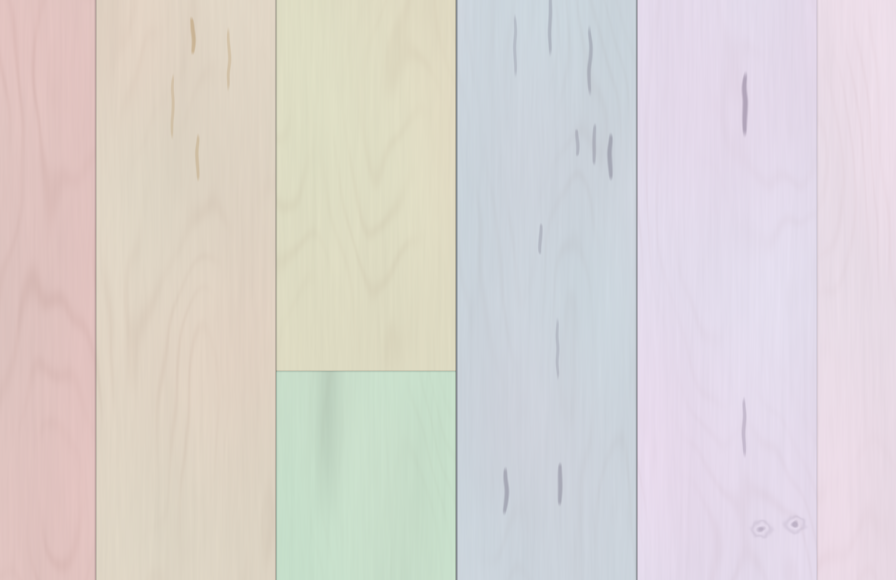
Give the GLSL for this texture, as a WebGL 2 fragment shader.

```glsl
#version 300 es
precision highp float;
// Pastel stained wooden planks, upright, with fine grain, mineral streaks and small knots.
uniform vec2 u_resolution;
out vec4 outColor;

#define PLANK_WIDTH 0.311
#define FIRST_SEAM 0.165
#define BUTT_JOINT 0.36
#define SEAM_HALF 0.0013
#define GRAIN 0.018
#define RINGS 0.040
#define BLOTCH 0.030
#define STREAK_DEPTH 0.85
#define MAX_STREAKS 10

const vec3 STAIN[7] = vec3[7](
  vec3(.875, .765, .75), vec3(.875, .832, .77), vec3(.872, .86, .765),
  vec3(.80, .828, .86), vec3(.893, .855, .92), vec3(.918, .862, .905),
  vec3(.785, .872, .795));
const float STREAKS[7] = float[7](0., 4., 1., 10., 2., 1., 0.);
const float RING_GAIN[7] = float[7](1.3, .8, .65, .5, .55, .6, .3);
const float SEAM_DARK[6] = float[6](.12, .17, .19, .36, .27, .07);

vec2 hash2(vec2 p) {
  vec3 q = fract(p.xyx * vec3(.1031, .1030, .0973));
  q += dot(q, q.yzx + 33.33);
  return fract((q.xx + q.yz) * q.zy);
}

float corner(vec2 cell, vec2 offset) {
  return dot(hash2(cell + 57.0) * 2.0 - 1.0, offset);
}

float gradientNoise(vec2 p) {
  vec2 i = floor(p), f = fract(p), e = vec2(1, 0);
  vec2 w = f * f * f * (f * (f * 6.0 - 15.0) + 10.0);
  return mix(mix(corner(i, f), corner(i + e, f - e), w.x),
             mix(corner(i + e.yx, f - e.yx), corner(i + 1.0, f - 1.0), w.x), w.y);
}

// Growth rings: thin contour lines of a tall, slowly bending field.
float growthRings(vec2 p, float seed) {
  vec2 q = p + seed * vec2(7.3, 3.1);
  float field = gradientNoise(q * vec2(7.0, 1.7)) * 7.0
              + gradientNoise(q * vec2(24.0, 7.0)) * 0.55 + p.x * 9.0;
  float line = pow(0.5 + 0.5 * sin(field * 6.2832), 5.0);
  return line * smoothstep(-0.25, 0.4, gradientNoise(q * vec2(9.0, 3.0) + 4.7));
}

// Fibres: fine vertical hairs at two scales.
float fibres(vec2 p) {
  return gradientNoise(p * vec2(130.0, 5.0)) + 0.7 * gradientNoise(p * vec2(260.0, 16.0));
}

// Mineral streaks: slender tapered marks scattered along one plank.
float mineralStreaks(vec2 local, float seed, float count) {
  float mark = 0.0;
  for (int i = 0; i < MAX_STREAKS; i++) {
    if (float(i) >= count) break;
    vec2 place = hash2(vec2(float(i) * 3.7 + 1.0, seed * 11.3 + 5.0));
    vec2 shape = hash2(vec2(float(i) * 5.1 + 9.0, seed * 4.7 + 2.0));
    vec2 d = local - vec2(mix(0.08, 0.27, place.x), mix(0.08, 0.97, place.y));
    d.x += 0.006 * gradientNoise(vec2(shape.x * 40.0, local.y * 22.0));
    float taper = 1.0 - pow(abs(d.y) / mix(0.022, 0.065, shape.x), 2.0);
    float halfWidth = mix(0.002, 0.0052, shape.y) * sqrt(max(taper, 0.0)) + 0.0004;
    float body = 1.0 - smoothstep(halfWidth * 0.3, halfWidth + 0.0015, abs(d.x));
    mark = max(mark, body * smoothstep(0.0, 0.5, taper) * mix(0.4, 1.0, shape.y));
  }
  return mark;
}

// Knots: a pair of small dark eyes, each with a faint halo.
float knots(vec2 local) {
  float mark = 0.0;
  for (int i = 0; i < 2; i++) {
    vec2 d = local - vec2(0.215 + 0.058 * float(i), 0.088 + 0.008 * float(i));
    float r = length(d * vec2(1.0, 1.25)) + 0.006 * gradientNoise(local * 90.0);
    float halo = exp(-pow((r - 0.016) / 0.004, 2.0));
    mark = max(mark, max(0.75 * smoothstep(0.009, 0.002, r), 0.25 * halo));
  }
  return mark;
}

void main() {
  vec2 p = gl_FragCoord.xy / u_resolution.y;
  float pixel = 1.0 / u_resolution.y;

  // Plank layout: equal columns, one of them split by a butt joint.
  float across = (p.x - FIRST_SEAM) / PLANK_WIDTH + 1.0;
  int column = int(mod(floor(across), 6.0));
  vec2 local = vec2(fract(across) * PLANK_WIDTH, p.y);
  int board = (column == 2 && p.y < BUTT_JOINT) ? 6 : column;
  float seed = float(board) + 1.0;
  vec3 color = STAIN[board];

  // Uneven stain, fibres and rings.
  vec2 shifted = p + seed * 5.7;
  float cloud = gradientNoise(shifted * vec2(9.0, 2.2));
  color *= 1.0 + BLOTCH * cloud + GRAIN * fibres(shifted);
  color += vec3(0.5, -0.6, -0.3) * BLOTCH * gradientNoise(shifted * vec2(4.0, 2.5) + 8.0);
  color *= 1.0 - RINGS * RING_GAIN[board] * growthRings(local, seed) * vec3(0.7, 1.0, 1.1);
  if (board == 6)
    color *= 1.0 - 0.07 * exp(-pow((local.x - 0.09) / 0.022, 2.0)) * smoothstep(0.05, 0.3, p.y);

  // Dark marks, warm on the warm boards and grey on the cool ones.
  vec3 markTint = board < 3 ? vec3(.86, .78, .64) : vec3(.74, .72, .76);
  float mark = mineralStreaks(local, seed, STREAKS[board]);
  if (board == 4) mark = max(mark, knots(local));
  color = mix(color, color * markTint, STREAK_DEPTH * mark);

  // Seams between columns and at the butt joint.
  float nearest = floor(across + 0.5);
  float seamDistance = abs(across - nearest) * PLANK_WIDTH;
  float seam = 1.0 - smoothstep(SEAM_HALF - 0.5 * pixel, SEAM_HALF + pixel, seamDistance);
  color *= 1.0 - seam * SEAM_DARK[int(mod(nearest, 6.0))];
  float joint = 1.0 - smoothstep(SEAM_HALF - 0.5 * pixel, SEAM_HALF + pixel, abs(p.y - BUTT_JOINT));
  color *= 1.0 - 0.10 * joint * float(column == 2);

  outColor = vec4(color, 1.0);
}
```
